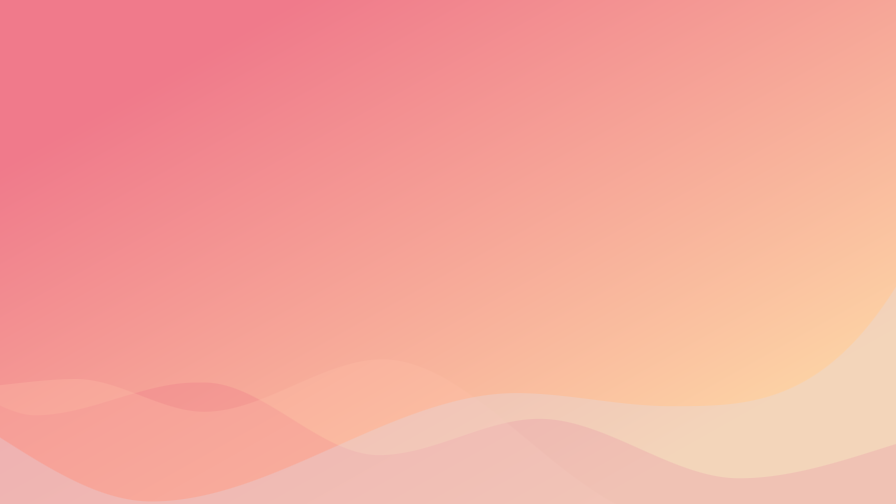
A Shadertoy shader for this background:

```glsl
// Warm diagonal gradient, rose to apricot, with three translucent waves below.
// Each wave top is a chain of smooth steps between crests and troughs;
// the layers are blended in turn so that their overlaps show.

#define ROSE          vec3(0.940, 0.480, 0.545)
#define APRICOT       vec3(0.990, 0.820, 0.645)
#define CORAL_TINT    vec3(0.930, 0.460, 0.525)
#define PEACH_TINT    vec3(1.000, 0.750, 0.660)
#define MIST_TINT     vec3(0.870, 0.870, 0.930)
#define LAYER_OPACITY 0.30
#define FADE_START    0.17
#define FADE_END      0.83

// Ease the wave height towards the next crest or trough.
float easeTo(float height, float next, float from, float to, float x) {
    return mix(height, next, smoothstep(from, to, x));
}

float coralWave(float x) {
    float h = easeTo(0.225, 0.176, -0.052, 0.039, x);
    h = easeTo(h, 0.241, 0.039, 0.219, x);
    h = easeTo(h, 0.097, 0.228, 0.423, x);
    h = easeTo(h, 0.169, 0.423, 0.602, x);
    h = easeTo(h, 0.051, 0.602, 0.825, x);
    return easeTo(h, 0.171, 0.825, 1.146, x);
}

float peachWave(float x) {
    float h = easeTo(0.230, 0.248, -0.052, 0.085, x);
    h = easeTo(h, 0.183, 0.085, 0.228, x);
    h = easeTo(h, 0.287, 0.228, 0.427, x);
    return easeTo(h, -0.030, 0.427, 0.749, x);
}

float mistWave(float x) {
    float h = easeTo(0.259, 0.005, -0.169, 0.169, x);
    h = easeTo(h, 0.220, 0.169, 0.576, x);
    h = easeTo(h, 0.194, 0.576, 0.749, x);
    float sweep = max(x - 0.749, 0.0);
    return h + 15.0 * sweep * sweep * sweep;
}

// Tint everything below the wave top, with a smooth edge.
vec3 layer(vec3 base, vec3 tint, float depth) {
    float cover = clamp(0.5 + depth / fwidth(depth), 0.0, 1.0);
    return mix(base, tint, LAYER_OPACITY * cover);
}

void mainImage(out vec4 fragColor, in vec2 fragCoord) {
    vec2 uv = fragCoord / iResolution.xy;

    // Background, running from the upper left to the lower right corner
    float diagonal = 0.5 * (uv.x + 1.0 - uv.y);
    float fade = clamp((diagonal - FADE_START) / (FADE_END - FADE_START), 0.0, 1.0);
    vec3 color = mix(ROSE, APRICOT, fade);

    // Waves, back to front
    color = layer(color, CORAL_TINT, coralWave(uv.x) - uv.y);
    color = layer(color, PEACH_TINT, peachWave(uv.x) - uv.y);
    color = layer(color, MIST_TINT, mistWave(uv.x) - uv.y);

    fragColor = vec4(color, 1.0);
}
```
